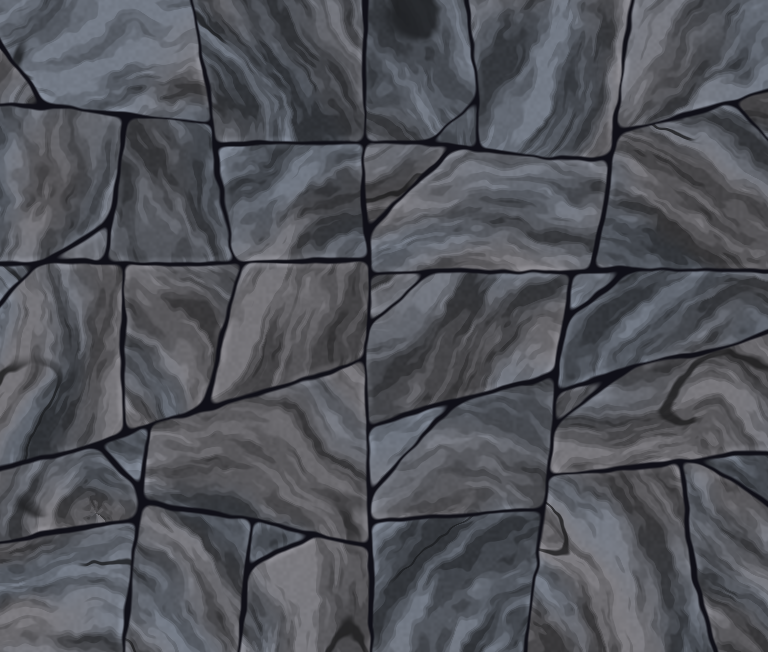
Reproduce this texture procedurally as a Shadertoy shader.

```glsl
// Dark slate flagstone wall: irregular fitted stones with streaked, painterly grain.

struct Stone {
    vec2 lo, hi;   // approximate bounds
    float id;
    float gap;     // distance to the nearest joint
};

float hash(vec2 p) {
    vec3 q = fract(p.xyx * vec3(0.1031, 0.1030, 0.0973));
    q += dot(q, q.yzx + 33.33);
    return fract((q.x + q.y) * q.z);
}

float noise(vec2 p) {
    vec2 i = floor(p), f = fract(p);
    f = f * f * (3.0 - 2.0 * f);
    return mix(mix(hash(i), hash(i + vec2(1, 0)), f.x),
               mix(hash(i + vec2(0, 1)), hash(i + vec2(1, 1)), f.x), f.y);
}

vec2 noise2(vec2 p) {
    return vec2(noise(p), noise(p + vec2(37.2, 91.7))) - 0.5;
}

// Smooth minimum, rounds the stone corners
float smin(float a, float b, float k) {
    float h = max(k - abs(a - b), 0.0) / k;
    return min(a, b) - h * h * k * 0.25;
}

// Cuts the wall in two again and again, then trims some corners
Stone findStone(vec2 p, float aspect) {
    Stone s = Stone(vec2(-0.03), vec2(aspect + 0.03, 1.03), 1.0, 1.0);
    for (int i = 0; i < 6; i++) {
        vec2 size = s.hi - s.lo;
        if (size.x * size.y < 0.075) break;
        bool wide = size.x * mix(0.7, 1.3, hash(vec2(s.id, 3.0))) > size.y;
        vec2 axis = wide ? vec2(1, 0) : vec2(0, 1);
        vec2 cut = mix(s.lo, s.hi, mix(0.36, 0.64, hash(vec2(s.id, 11.0))));
        float tilt = (hash(vec2(s.id, 23.0)) - 0.5) * (i < 2 ? 0.03 : 0.6);
        vec2 normal = normalize(axis + tilt * axis.yx);
        float d = dot(p - mix((s.lo + s.hi) * 0.5, cut, axis), normal);
        s.gap = smin(s.gap, abs(d), 0.014);
        if (d > 0.0) s.lo = mix(s.lo, cut, axis);
        else s.hi = mix(s.hi, cut, axis);
        s.id = s.id * 2.0 + step(0.0, d);
    }
    if (hash(vec2(s.id, 31.0)) > 0.45) {
        vec2 k = step(0.5, vec2(hash(vec2(s.id, 41.0)), hash(vec2(s.id, 43.0))));
        vec2 corner = mix(s.lo, s.hi, k);
        vec2 normal = normalize((k * 2.0 - 1.0) * vec2(mix(0.5, 1.6, hash(vec2(s.id, 47.0))), 1.0));
        float d = dot(p - corner, normal) + mix(0.05, 0.1, hash(vec2(s.id, 53.0)));
        s.gap = smin(s.gap, abs(d), 0.014);
        s.id += 128.0 * step(0.0, d);
    }
    return s;
}

// Grain coordinates (across, along): arcs around a focus, near or far
vec2 grainSpace(vec2 p, Stone s) {
    vec2 size = s.hi - s.lo;
    float angle = (size.x > size.y ? 1.57 : 0.0) + (hash(vec2(s.id, 61.0)) - 0.5) * 1.7;
    float bend = mix(0.08, 1.3, hash(vec2(s.id, 67.0)));
    vec2 u = vec2(cos(angle), sin(angle));
    p += 0.075 * noise2(p * 6.0 + s.id * 7.0)
       + 0.022 * noise2(p * 19.0 + s.id)
       + 0.007 * noise2(p * 75.0);
    vec2 o = p - (s.lo + s.hi) * 0.5 + u * bend;
    vec2 local = vec2(dot(o, u), dot(o, vec2(-u.y, u.x)));
    return vec2(length(local) - bend, atan(local.y, local.x) * bend) + s.id * 3.7;
}

void mainImage(out vec4 fragColor, in vec2 fragCoord) {
    vec2 p = fragCoord / iResolution.y;
    float pixel = 1.0 / iResolution.y;

    // Stone layout with slightly wavering edges
    vec2 wavy = p + 0.016 * noise2(p * 7.0) + 0.004 * noise2(p * 45.0);
    Stone s = findStone(wavy, iResolution.x / iResolution.y);

    // Streaks in layers, flattened into brush-like tones
    vec2 g = grainSpace(p, s);
    float streak = 0.35 * noise(g * vec2(22.0, 4.0))
                 + 0.40 * noise(g * vec2(55.0, 9.0) + 17.0)
                 + 0.25 * noise(g * vec2(130.0, 30.0) + 41.0);
    float level = clamp((streak - 0.5) * 9.5 + 0.1, -2.0, 2.0);
    level = floor(level) + smoothstep(0.25, 0.75, fract(level));
    float tone = 0.335 + 0.064 * level;
    tone += 0.03 * (noise(p * 190.0) - 0.5) + 0.025 * (hash(vec2(s.id, 71.0)) - 0.5);

    // Occasional cracks along the grain
    float crack = abs(noise(g * vec2(11.0, 3.0) + 5.0) - 0.5);
    float cracked = smoothstep(0.66, 0.74, noise(p * 6.0 + s.id));
    tone = mix(tone, 0.12, 0.85 * cracked * (1.0 - smoothstep(0.01, 0.03, crack)));

    // Worn, paler rims
    float joint = mix(0.001, 0.005, noise(p * 16.0 + 9.0));
    float rim = 1.0 - smoothstep(0.003, 0.011, s.gap - joint);
    tone += 0.07 * rim * smoothstep(0.35, 0.7, noise(p * 28.0));

    // Cool and warm greys, then dark joints
    float warmth = smoothstep(0.3, 0.7, 0.6 * noise(g * vec2(14.0, 4.0) + 60.0) + 0.4 * hash(vec2(s.id, 79.0)));
    vec3 color = tone * mix(vec3(0.95, 1.01, 1.11), vec3(1.01, 1.0, 1.04), warmth);
    float edge = 0.001 + 0.7 * pixel;
    color = mix(vec3(0.06, 0.06, 0.09), color, smoothstep(joint - edge, joint + edge, s.gap));
    fragColor = vec4(color, 1.0);
}
```
